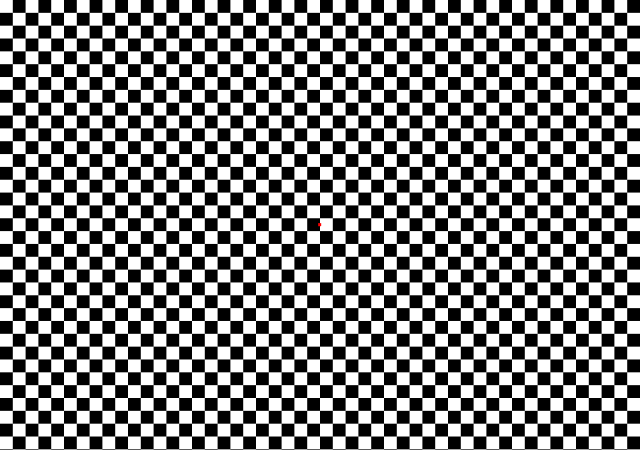
Write a WebGL 1 fragment shader that draws this pattern.

```glsl
precision highp float;

// A black and white checkerboard with a tiny red dot at its centre.
// Two smoothed square waves, one per axis, are multiplied to give the checks;
// the dot is a rounded box distance laid over them.

uniform vec2 u_resolution;

const vec2 CELL_COUNT = vec2(50.0, 35.05); // a sliver of a 36th row shows at the bottom
const vec3 BLACK = vec3(0.0);
const vec3 WHITE = vec3(1.0);
const vec3 RED = vec3(1.0, 0.0, 0.0);
const vec2 DOT_CENTER = vec2(24.975, 17.5); // in cells, from the top left
const float DOT_HALF_SIZE = 0.118;
const float DOT_ROUNDING = 0.04;

// Square wave per axis: +1 in even cells, -1 in odd ones, linear across each edge.
vec2 squareWave(vec2 p, vec2 pixel) {
  vec2 parity = 1.0 - 2.0 * mod(floor(p), 2.0);
  vec2 edgeDistance = 0.5 - abs(fract(p) - 0.5);
  return parity * clamp(edgeDistance / (0.5 * pixel), 0.0, 1.0);
}

float checker(vec2 p, vec2 pixel) {
  vec2 wave = squareWave(p, pixel);
  return 0.5 + 0.5 * wave.x * wave.y;
}

float roundedBox(vec2 p, float halfSize, float rounding) {
  vec2 q = abs(p) - halfSize + rounding;
  return length(max(q, 0.0)) + min(max(q.x, q.y), 0.0) - rounding;
}

float coverage(float signedDistance, float pixel) {
  return clamp(0.5 - signedDistance / pixel, 0.0, 1.0);
}

void main() {
  // Cell coordinates, counted from the top left corner
  vec2 uv = gl_FragCoord.xy / u_resolution;
  vec2 cell = vec2(uv.x, 1.0 - uv.y) * CELL_COUNT;
  vec2 pixel = CELL_COUNT / u_resolution;

  // Checks
  vec3 color = mix(BLACK, WHITE, checker(cell, pixel));

  // Centre dot
  float dotDistance = roundedBox(cell - DOT_CENTER, DOT_HALF_SIZE, DOT_ROUNDING);
  color = mix(color, RED, coverage(dotDistance, pixel.x));

  gl_FragColor = vec4(color, 1.0);
}
```
